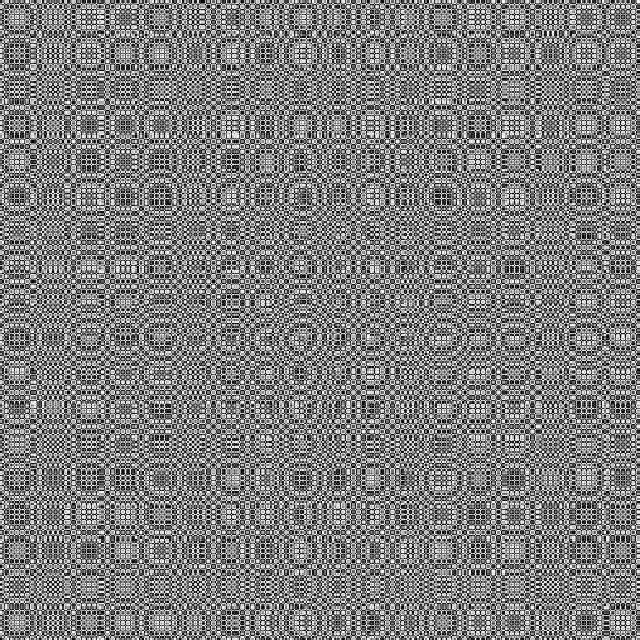
A Shadertoy shader for this pattern:

```glsl
const float REPEATS = 19.0;      // cells across and down
const float RING_CHIRP = 88.0;   // ring phase per squared cell width
const float GRAIN_COUNT = 512.0; // sampling lattice across the canvas
const float DARKEST = 0.0;
const float LIGHTEST = 0.99;
const float TAU = 6.2831853;

float cellHash(vec2 cell) {
    vec3 p = fract(vec3(cell.xyx) * 0.1031);
    p += dot(p, p.yzx + 33.33);
    return fract((p.x + p.y) * p.z);
}

// Continuous wave with evenly spread tones
float triangleWave(float phase) {
    return abs(2.0 * fract(phase) - 1.0);
}

// Concentric rings that tighten outward and beat against the grain lattice
float chirpedRings(vec2 local, float phase) {
    return triangleWave(RING_CHIRP * dot(local, local) + phase);
}

void mainImage(out vec4 fragColor, in vec2 fragCoord) {
    vec2 canvas = fragCoord / iResolution.xy;

    // Fixed lattice keeps the interference independent of canvas size
    vec2 grain = (floor(canvas * GRAIN_COUNT) + 0.5) / GRAIN_COUNT;

    // Square repeats, each with its own ring phase
    vec2 grid = grain * REPEATS;
    vec2 cell = floor(grid);
    vec2 local = fract(grid) - 0.5;
    float tone = chirpedRings(local, cellHash(cell + 7.0));

    fragColor = vec4(vec3(mix(DARKEST, LIGHTEST, tone)), 1.0);
}
```
